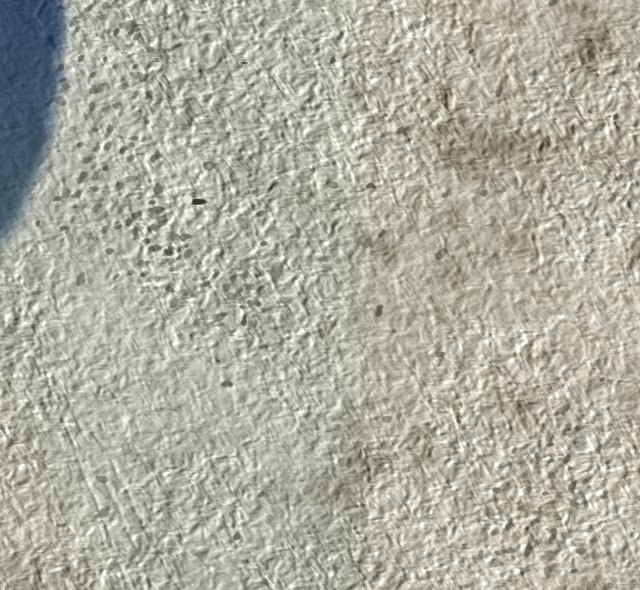
A WebGL 2 fragment shader for this texture:

```glsl
#version 300 es
precision highp float;
// Dry, trampled ground in raking sunlight: side-lit layered noise forms the crust,
// jittered cells scatter dark clods and pebbles, line distances press in wheel tracks,
// and a soft ellipse casts a blue shadow over the upper left corner.
uniform vec2 u_resolution;
out vec4 fragColor;

float hash(vec2 p) {
    vec3 q = fract(p.xyx * vec3(0.1031, 0.1030, 0.0973));
    q += dot(q, q.yzx + 33.33);
    return fract((q.x + q.y) * q.z);
}

float noise(vec2 p) {
    vec2 i = floor(p), f = fract(p);
    f = f * f * (3.0 - 2.0 * f);
    return mix(mix(hash(i), hash(i + vec2(1, 0)), f.x),
               mix(hash(i + vec2(0, 1)), hash(i + vec2(1, 1)), f.x), f.y);
}

float fbm(vec2 p) {
    float sum = 0.0, amp = 0.5;
    for (int i = 0; i < 4; i++) {
        sum += amp * noise(p);
        p = mat2(1.6, 1.2, -1.2, 1.6) * p + 17.3;
        amp *= 0.5;
    }
    return sum;
}

mat2 rotation(float a) {
    return mat2(cos(a), sin(a), -sin(a), cos(a));
}

float segmentDistance(vec2 p, vec2 a, vec2 b) {
    vec2 ab = b - a;
    return length(p - a - ab * clamp(dot(p - a, ab) / dot(ab, ab), 0.0, 1.0));
}

// Height of the crumbly crust, with flakes bent by a warp
float crustHeight(vec2 p) {
    p += 0.014 * (vec2(noise(p * 38.0), noise(p * 38.0 + 61.0)) - 0.5);
    vec2 q = rotation(0.6) * p;
    return 0.48 * noise(q * vec2(62.0, 88.0)) + 0.32 * noise(q * 138.0 + 9.0)
         + 0.20 * noise(p * 260.0 + 31.0);
}

// Share of cells holding a clod: a bent band on the left, a patch at lower right
float clodDensity(vec2 p) {
    float band = min(segmentDistance(p, vec2(0.17, 1.05), vec2(0.19, 0.66)),
                     segmentDistance(p, vec2(0.19, 0.64), vec2(0.40, 0.50)));
    float patchDist = length((p - vec2(0.92, 0.13)) * vec2(1.0, 0.8));
    return 0.03 + 0.72 * (1.0 - smoothstep(0.02, 0.12, band))
                + 0.62 * (1.0 - smoothstep(0.05, 0.15, patchDist));
}

// Scattered lumps: x = dark body, y = lit rim on the sunny side
vec2 scatter(vec2 p, float cells, float size, float fixedDensity) {
    vec2 result = vec2(0.0), home = floor(p * cells);
    float ragged = (noise(p * 135.0) - 0.5) * 0.95;
    for (int j = -1; j <= 1; j++)
    for (int i = -1; i <= 1; i++) {
        vec2 id = home + vec2(i, j) + 50.0;
        vec2 center = (id - 49.5 + 0.8 * (vec2(hash(id + 3.1), hash(id + 8.7)) - 0.5)) / cells;
        float density = fixedDensity > 0.0 ? fixedDensity : clodDensity(center);
        if (hash(id + 21.4) > density) continue;
        float radius = size * mix(0.55, 1.25, hash(id + 5.9));
        mat2 turn = rotation(-0.5 + 1.6 * (hash(id + 13.2) - 0.5));
        vec2 stretch = vec2(1.35, 0.8) * radius;
        float body = length(turn * (p - center) / stretch) + ragged;
        float rim = length(turn * (p - center + vec2(1.1, -0.3) * radius) / stretch) + ragged;
        float strength = mix(0.5, 1.0, hash(id + 40.3));
        result = max(result, strength * (1.0 - smoothstep(vec2(0.55), vec2(1.2), vec2(body, rim))));
    }
    return result;
}

// Pressed line: negative in its shaded wall, positive on the lit lip
float groove(vec2 p, vec2 a, vec2 b) {
    vec2 along = normalize(b - a);
    float t = dot(p - a, along) / length(b - a);
    float d = dot(p - a, vec2(-along.y, along.x)) + 0.006 * (noise(p * 28.0) - 0.5);
    float fade = smoothstep(0.0, 0.25, t) * (1.0 - smoothstep(0.9, 1.05, t));
    float broken = smoothstep(0.25, 0.65, noise(p * 34.0 + 7.0));
    return fade * broken * (0.7 * exp(-pow((d - 0.005) / 0.004, 2.0)) - exp(-pow(d / 0.0034, 2.0)));
}

void main() {
    vec2 p = gl_FragCoord.xy / u_resolution.y;

    // Broad tones: cool on the left, warm on the right and at lower left
    float warmth = max(smoothstep(0.3, 0.9, p.x), 1.0 - smoothstep(0.0, 0.35, p.x + 0.5 * p.y));
    vec3 color = mix(vec3(0.70, 0.712, 0.668), vec3(0.732, 0.715, 0.655), warmth);
    color += 0.17 * (fbm(p * 7.0) - 0.47) + 0.13 * (fbm(p * 32.0 + 4.0) - 0.47);
    color -= 0.05 * (1.0 - smoothstep(0.0, 0.16, p.x)) * (1.0 - smoothstep(0.3, 0.6, p.y));

    // Crust lit from the upper left
    vec2 toSun = vec2(-0.0030, 0.0014);
    float slope = crustHeight(p - toSun) - crustHeight(p + toSun);
    float roughness = mix(0.52, 0.85, smoothstep(0.3, 0.65, noise(p * 6.0 + 2.0) + 0.25 * p.x));
    color += slope * roughness + 0.07 * (noise(p * 420.0) - 0.5);

    // Brown hollows and thin crevices, mostly on the right
    float hollow = smoothstep(0.56, 0.74, fbm(p * vec2(8.0, 12.0) + 23.0));
    float crevice = 1.0 - smoothstep(0.0, 0.06, abs(fbm(p * vec2(11.0, 17.0) + 80.0) - 0.48));
    crevice *= smoothstep(0.55, 0.75, noise(p * 13.0 + 50.0));
    color -= vec3(0.13, 0.14, 0.15) * (hollow + 0.7 * crevice) * smoothstep(0.2, 0.8, p.x);

    // Wheel tracks in three sets
    float tracks = 0.0;
    for (int i = 0; i < 3; i++) {
        float k = float(i);
        tracks += groove(p, vec2(0.055 + 0.037 * k, 0.42 - 0.05 * k), vec2(0.225 + 0.043 * k, -0.02));
        tracks += 0.8 * groove(p, vec2(0.38 + 0.045 * k, 0.27), vec2(0.41 + 0.05 * k, -0.02));
        tracks += 0.5 * groove(p, vec2(0.27 + 0.02 * k, 1.06), vec2(0.305 + 0.02 * k, 0.74));
    }
    color += 0.17 * tracks;

    // Small ribbed tread print
    vec2 print = rotation(0.85) * (p - vec2(0.53, 0.84));
    float ribs = sin(print.x * 420.0 + 5.0 * noise(p * 45.0));
    color += 0.13 * ribs * (1.0 - smoothstep(0.5, 1.1, length(print / vec2(0.055, 0.024))));

    // Clods and sparse pebbles with their lit rims
    vec2 clods = scatter(p, 42.0, 0.0078, 0.0);
    vec2 pebbles = scatter(p + 0.03, 11.0, 0.0062, 0.16);
    color += 0.10 * max(clods.y, pebbles.y);
    color = mix(color, vec3(0.37, 0.37, 0.33) + 0.3 * slope, 0.85 * clods.x);
    color = mix(color, vec3(0.25, 0.24, 0.21), 0.9 * pebbles.x);

    // One pale stone and its cast shade
    vec2 stone = p - vec2(0.318, 0.662);
    float shade = length((stone - vec2(0.017, -0.004)) / vec2(0.018, 0.006));
    color = mix(color, vec3(0.22, 0.22, 0.20), 1.0 - smoothstep(0.6, 1.1, shade));
    float face = length(stone / vec2(0.008, 0.010)) + 0.5 * (noise(p * 130.0) - 0.5);
    color = mix(color, vec3(0.90, 0.89, 0.85), 1.0 - smoothstep(0.7, 1.1, face));

    // Blue cast shadow with a soft edge
    float rim = length((p - vec2(-0.25, 0.98)) / vec2(0.363, 0.566));
    float shadow = 1.0 - smoothstep(0.93, 1.04, rim + 0.03 * (noise(p * 30.0) - 0.5));
    vec3 shaded = mix(vec3(0.26, 0.34, 0.41), vec3(0.21, 0.29, 0.41), smoothstep(0.65, 1.0, p.y));
    color = mix(color, shaded + 0.28 * (color - 0.69), shadow);

    fragColor = vec4(clamp(color, 0.0, 1.0), 1.0);
}
```
